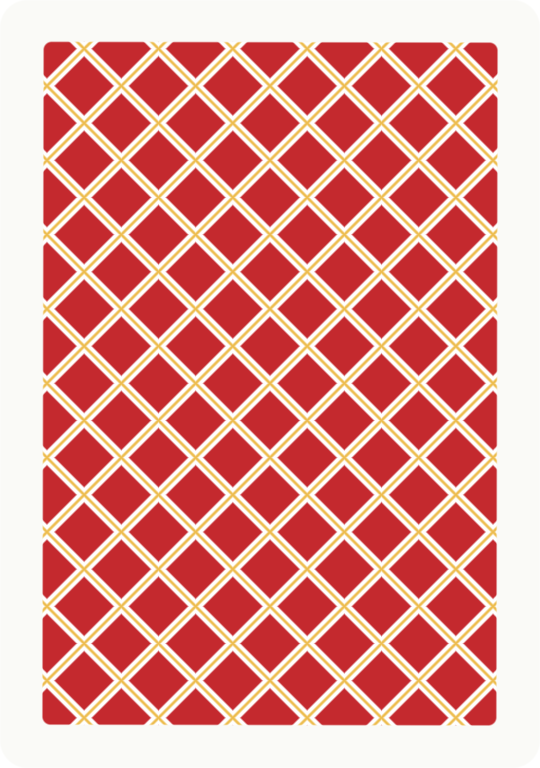
This pattern is drawn by a WebGL 1 fragment shader. Its source:

```glsl
precision highp float;

uniform vec2 u_resolution;

const vec3 RED = vec3(0.77, 0.16, 0.18);
const vec3 GOLD = vec3(0.93, 0.74, 0.31);
const vec3 CARD = vec3(0.98, 0.98, 0.97);
const vec3 WHITE = vec3(1.0);

// Lengths are fractions of the canvas height.
const float PITCH = 0.0968;
const float BAND_HALF_WIDTH = 0.0069;
const float GOLD_HALF_WIDTH = 0.00178;
const float PANEL_TILT = 0.0018;

float roundedBox(vec2 p, vec2 halfSize, float radius) {
  vec2 q = abs(p) - halfSize + radius;
  return length(max(q, 0.0)) + min(max(q.x, q.y), 0.0) - radius;
}

// Distance to the nearest line of a diagonal grid whose crossings repeat by pitch.
float diagonalGrid(vec2 p, float pitch) {
  vec2 diagonal = vec2(p.x + p.y, p.x - p.y) / pitch;
  vec2 offset = abs(fract(diagonal + 0.5) - 0.5);
  return min(offset.x, offset.y) * pitch * 0.70710678;
}

float coverage(float dist, float softness) {
  return 1.0 - smoothstep(-softness, softness, dist);
}

void main() {
  vec2 p = (gl_FragCoord.xy - 0.5 * u_resolution) / u_resolution.y;
  float softness = max(0.0015, 0.7 / u_resolution.y);

  // Lattice: white bands with a gold core over red.
  float lattice = diagonalGrid(p - vec2(0.0, 0.0009), PITCH);
  vec3 pattern = mix(RED, WHITE, coverage(lattice - BAND_HALF_WIDTH, softness));
  pattern = mix(pattern, GOLD, coverage(lattice - GOLD_HALF_WIDTH, softness));

  // Slightly crooked panel inset in the card.
  vec2 tilted = p + PANEL_TILT * vec2(-p.y, p.x);
  float panel = roundedBox(tilted - vec2(0.0, 0.0005), vec2(0.2955, 0.4445), 0.0105);

  // Card with rounded corners.
  float card = roundedBox(p, 0.5 * vec2(u_resolution.x / u_resolution.y, 1.0), 0.036);
  vec3 color = mix(WHITE, CARD, coverage(card, softness));
  color = mix(color, pattern, coverage(panel, softness));

  gl_FragColor = vec4(color, 1.0);
}
```
